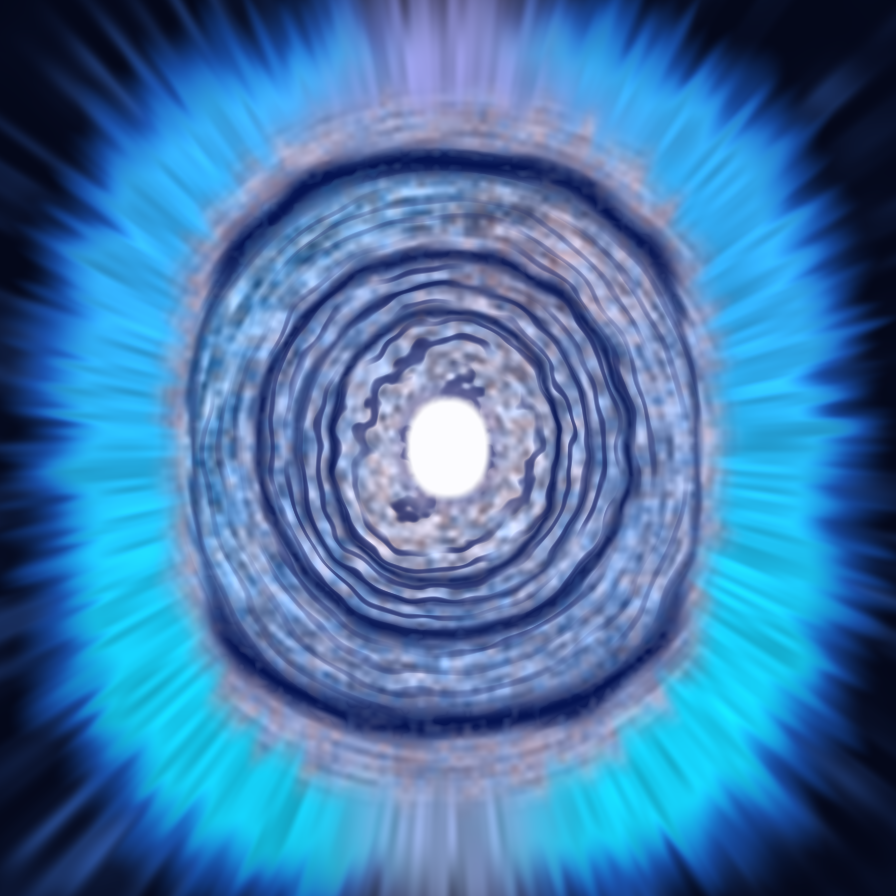
A WebGL 1 fragment shader for this background:

```glsl
precision highp float;
// A bright core inside wavering, iris-like rings, wrapped in a furry cyan halo.
// Superelliptic radii place the bands; noise that repeats around the angle
// bends the rings and splits the halo into radial strands.

uniform vec2 u_resolution;

float hash(vec2 p) {
    vec3 q = fract(p.xyx * 0.1031);
    q += dot(q, q.yzx + 33.33);
    return fract((q.x + q.y) * q.z);
}

// Value noise whose x axis wraps after a whole number of cells.
float noise(vec2 p, float period) {
    vec2 cell = floor(p);
    vec2 f = fract(p);
    f = f * f * (3.0 - 2.0 * f);
    float x0 = mod(cell.x, period);
    float x1 = mod(cell.x + 1.0, period);
    return mix(mix(hash(vec2(x0, cell.y)), hash(vec2(x1, cell.y)), f.x),
               mix(hash(vec2(x0, cell.y + 1.0)), hash(vec2(x1, cell.y + 1.0)), f.x), f.y);
}

// Equals 1 on the outline with the given half sizes.
float superRadius(vec2 p, vec2 halfSize, float power) {
    vec2 q = pow(abs(p) / halfSize + 1e-5, vec2(power));
    return pow(q.x + q.y, 1.0 / power);
}

// Soft line along an ellipse, shifted by a wobble.
float ring(vec2 p, vec2 halfSize, float power, float width, float wobble) {
    float d = (superRadius(p, halfSize, power) - 1.0) * halfSize.y + wobble;
    return exp(-d * d / (width * width));
}

// Radial strands and dark surroundings.
vec3 haloColor(vec2 p, float turn, float r) {
    float strand = noise(vec2(turn * 130.0, r * 9.0), 130.0);
    float hair = noise(vec2(turn * 290.0, r * 14.0 + 20.0), 290.0);
    float reach = p.y > 0.0 ? superRadius(p, vec2(0.475, 0.515), 2.6)
                            : superRadius(p, vec2(0.475, 0.535), 3.0);
    reach += 0.08 * (strand - 0.5) + 0.06 * (hair - 0.5);

    vec3 night = vec3(0.015, 0.03, 0.1);
    float patches = noise(vec2(turn * 24.0, r * 14.0), 24.0);
    float streak = pow(noise(vec2(turn * 190.0, r * 5.0 + 9.0), 190.0), 3.0);
    night += vec3(0.25, 0.48, 0.85) * streak * patches * max(1.75 - reach, 0.0);

    vec3 cyan = mix(vec3(0.08, 0.8, 0.95), vec3(0.2, 0.69, 0.98),
                    smoothstep(-0.3, 0.2, p.y));
    cyan *= 0.8 + 0.24 * hair + 0.14 * strand;
    vec3 color = mix(cyan, vec3(0.1, 0.35, 0.76), smoothstep(0.83, 0.96, reach));
    color = mix(color, night, smoothstep(0.89, 1.06, reach));

    // Lilac plumes above and below
    float spread = 0.11 + 0.9 * max(0.44 - p.y, 0.0) * step(0.0, p.y);
    float plume = exp(-pow(abs(p.x) / spread, 3.0)) * smoothstep(0.3, 0.38, abs(p.y));
    vec3 lilac = mix(vec3(0.56, 0.6, 0.79), vec3(0.58, 0.56, 0.82), step(0.0, p.y));
    lilac *= 1.16 - 0.35 * hair - 0.4 * smoothstep(0.43, 0.53, abs(p.y));
    return mix(color, lilac, plume * 0.92);
}

// Grey-blue disc with dark rings.
vec3 irisColor(vec2 p, float turn, float r) {
    float slow = noise(vec2(turn * 7.0, r * 9.0), 7.0) - 0.5;
    float rough = noise(vec2(turn * 34.0, r * 30.0), 34.0) - 0.5;
    float fiber = noise(vec2(turn * 48.0 + r * 16.0, r * 125.0), 48.0) - 0.5;
    float grain = noise(p * 115.0 + 200.0, 1000.0) - 0.5;
    float tint = noise(p * 75.0 + 300.0, 1000.0) - 0.5;
    float wobble = 0.012 * slow + 0.008 * rough + 0.004 * fiber;

    vec3 color = mix(vec3(0.66, 0.67, 0.78), vec3(0.5, 0.59, 0.78),
                     smoothstep(0.08, 0.2, r + 0.05 * slow));
    color = mix(color, vec3(0.38, 0.61, 0.81),
                0.7 * smoothstep(0.21, 0.27, r) * smoothstep(0.1, -0.25, p.x - p.y));
    vec2 toWarm = (p - vec2(0.11, 0.22)) * vec2(1.0, 1.25);
    color = mix(color, vec3(0.63, 0.59, 0.7), 0.85 * exp(-dot(toWarm, toWarm) / 0.018));

    // Lilac border outside the last ring
    vec2 outer = vec2(0.284, p.y > 0.0 ? 0.324 : 0.303);
    float outerPower = p.y > 0.0 ? 2.4 : 2.6;
    float border = smoothstep(0.99, 1.05, superRadius(p, outer, outerPower));
    color = mix(color, vec3(0.58, 0.6, 0.75), border);
    color += (0.36 * fiber + 0.2 * grain) * (1.0 - 0.5 * border) + 0.1 * rough;
    color += vec3(0.14, 0.0, -0.1) * tint;

    // Fine broken grooves, denser towards the core
    float oval = length(p * vec2(1.06, 0.97));
    float phase = oval * 330.0 + 7.0 * slow + 3.5 * rough + 1.5 * fiber;
    float groove = smoothstep(0.2, 0.95, sin(phase + 25.0 * smoothstep(0.13, 0.0, oval)));
    groove *= smoothstep(0.1, 0.75, noise(vec2(turn * 18.0, r * 45.0), 18.0));
    groove *= 1.0 - 0.55 * smoothstep(0.2, 0.25, r);
    groove *= 1.0 - border;
    color = mix(color, vec3(0.12, 0.16, 0.41), 0.75 * groove);

    // Main dark rings, heavier above and below
    float pole = smoothstep(0.12, 0.24, abs(p.y));
    float dark = 0.85 * ring(p, vec2(0.128, 0.151), 2.2, 0.006, wobble * 0.7);
    dark = max(dark, 0.6 * ring(p, vec2(0.168, 0.182), 2.0, 0.005, wobble));
    dark = max(dark, 0.9 * ring(p, vec2(0.211, 0.217), 2.0, 0.007 + 0.005 * pole, wobble));
    dark = max(dark, mix(0.5, 1.0, pole)
                   * ring(p, outer, outerPower, mix(0.006, 0.017, pole), wobble * 1.4));
    dark *= 0.95 + 0.5 * min(fiber + grain, 0.1);
    return mix(color, vec3(0.02, 0.08, 0.32), clamp(dark, 0.0, 1.0));
}

void main() {
    vec2 p = (gl_FragCoord.xy - 0.5 * u_resolution) / min(u_resolution.x, u_resolution.y);
    float r = length(p);
    float turn = atan(p.y, p.x + 1e-6) / 6.2831853 + 0.5;

    // Feathered rim between disc and halo
    float feather = noise(vec2(turn * 130.0, r * 8.0), 130.0) - 0.5;
    vec2 center = vec2(-0.004, 0.0);
    float rim = superRadius(p - center, vec2(0.304, 0.38), 2.6) + 0.07 * feather;
    vec3 iris = irisColor(p - center, turn, r);
    vec3 color = mix(iris, haloColor(p, turn, r), smoothstep(0.93, 1.1, rim));

    // White core
    float core = superRadius(p, vec2(0.046, 0.056), 2.2);
    color = mix(color, vec3(0.48, 0.47, 0.66), 0.5 * smoothstep(1.5, 1.1, core));
    color = mix(color, vec3(0.99, 0.99, 1.0), smoothstep(1.12, 0.88, core));
    gl_FragColor = vec4(clamp(color, 0.0, 1.0), 1.0);
}
```
